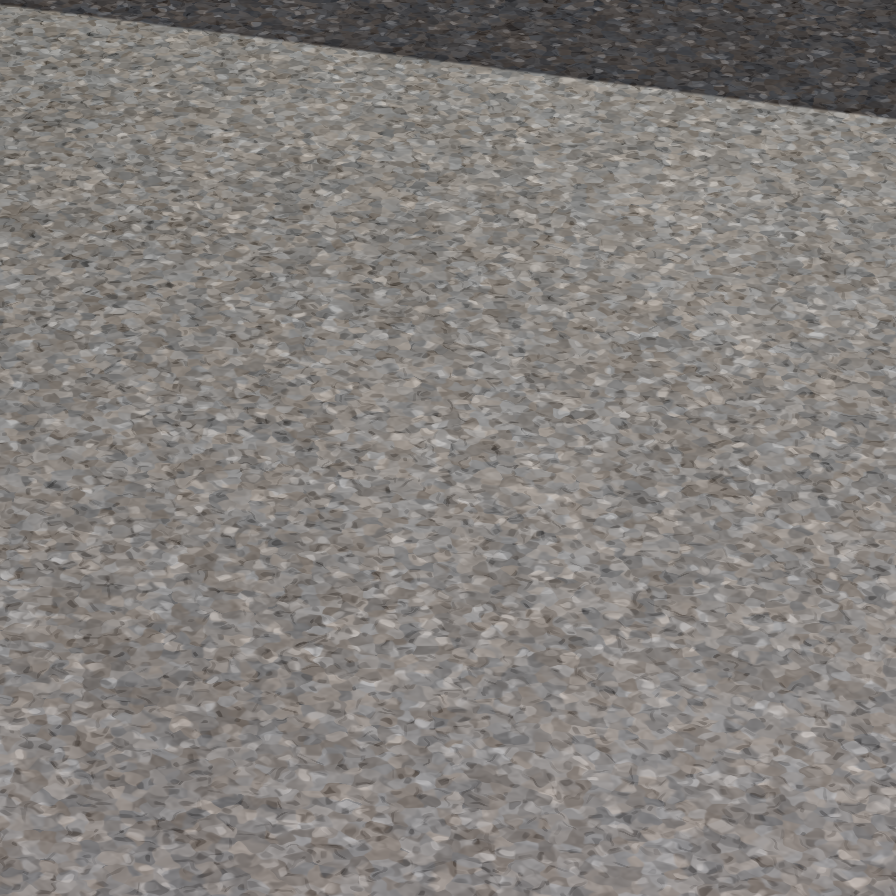
Write a WebGL 1 fragment shader that draws this texture.

```glsl
precision highp float;
// Speckled grey vinyl floor seen at a slant, with a dark strip along the top.
uniform vec2 u_resolution;

const vec3 FLOOR_NEAR = vec3(0.542, 0.523, 0.516);
const vec3 FLOOR_FAR = vec3(0.537, 0.525, 0.505);
const vec3 STRIP_COLOR = vec3(0.275, 0.267, 0.268);
const vec2 CHIP_SIZE = vec2(0.020, 0.0125);  // chip cell at the bottom edge
const float FORESHORTEN = 0.35;              // shrink from bottom to top
const float STRIP_LEFT = 0.995;              // strip edge height at x = 0
const float STRIP_SLOPE = -0.128;
const float EDGE_SOFTNESS = 0.0018;
const float CHIP_CONTRAST = 0.155;
const float LIGHT_FLECK = 0.125;
const float DARK_FLECK = 0.120;
const float CRACK_DEPTH = 0.090;
const float GRAIN = 0.065;
const float CLOUDS = 0.065;
const float TINT = 0.030;

float hash(vec2 p) {
  vec3 q = fract(vec3(p.xyx) * 0.1031);
  q += dot(q, q.yzx + 33.33);
  return fract((q.x + q.y) * q.z);
}

vec2 hash2(vec2 p) {
  return vec2(hash(p), hash(p + vec2(57.3, 19.7)));
}

float noise(vec2 p) {
  vec2 i = floor(p);
  vec2 f = fract(p);
  f = f * f * (3.0 - 2.0 * f);
  float low = mix(hash(i), hash(i + vec2(1.0, 0.0)), f.x);
  float high = mix(hash(i + vec2(0.0, 1.0)), hash(i + vec2(1.0, 1.0)), f.x);
  return mix(low, high, f.y);
}

// Packed chips with soft borders: x is the tone, y the tint, both 0 to 1.
vec2 packedChips(vec2 p) {
  vec2 cell = floor(p);
  vec2 sum = vec2(0.0);
  float total = 0.0;
  for (int j = -1; j <= 1; j++) {
    for (int i = -1; i <= 1; i++) {
      vec2 id = cell + vec2(float(i), float(j));
      vec2 d = p - id - hash2(id);
      float weight = exp(-16.0 * dot(d, d));
      sum += weight * hash2(id + 211.0);
      total += weight;
    }
  }
  return sum / max(total, 1e-6);
}

// Scattered angular flecks; stretch makes them long, density is their share of cells.
float flecks(vec2 p, float density, vec2 radius, float seed) {
  vec2 cell = floor(p);
  float cover = 0.0;
  for (int j = -1; j <= 1; j++) {
    for (int i = -1; i <= 1; i++) {
      vec2 id = cell + vec2(float(i), float(j)) + seed;
      vec2 d = p + seed - id - hash2(id);
      float angle = 6.2832 * hash(id + 71.0);
      float c = cos(angle);
      float s = sin(angle);
      vec2 q = abs(vec2(c * d.x + s * d.y, c * d.y - s * d.x));
      q /= radius * (0.65 + 0.5 * hash(id + 113.0));
      float dist = mix(length(q), max(q.x, q.y), 0.5);
      float present = step(hash(id + 167.0), density);
      float strength = 0.45 + 0.55 * hash(id + 139.0);
      cover = max(cover, present * strength * (1.0 - smoothstep(0.6, 1.15, dist)));
    }
  }
  return cover;
}

void main() {
  vec2 uv = gl_FragCoord.xy / u_resolution;

  // Slanted ground plane, measured in chip cells
  float scale = 1.0 - FORESHORTEN * uv.y;
  vec2 ground = vec2((uv.x - 0.5) / scale, 1.0 / (FORESHORTEN * scale));
  ground.y += 0.06 * uv.x;
  vec2 p = ground / CHIP_SIZE + 300.0;
  p += 0.45 * (vec2(noise(p * 1.7), noise(p * 1.7 + 41.0)) - 0.5);

  // Chips, flecks, cracks and grain
  vec2 chip = packedChips(p * 1.15);
  float light = flecks(p, 0.30, vec2(0.52, 0.36), 17.0);
  float dark = flecks(p * 1.25, 0.36, vec2(0.48, 0.30), 401.0);
  float crack = flecks(p * 0.9, 0.32, vec2(0.60, 0.11), 733.0);
  float grain = noise(p * 3.1) - 0.5;
  float clouds = 0.6 * noise(uv * 4.0 + 5.0) + 0.4 * noise(uv * 11.0 + 23.0) - 0.5;

  float tone = CHIP_CONTRAST * (chip.x - 0.5) + GRAIN * grain;
  tone += LIGHT_FLECK * light - DARK_FLECK * dark * (1.0 - light);
  tone -= CRACK_DEPTH * crack * (1.0 - 0.7 * light);
  vec3 tint = TINT * (chip.y - 0.5) * vec3(1.0, 0.0, -1.0);

  // Two floor colours meeting at a tilted edge
  float shade = CLOUDS * clouds - 0.025 * (1.0 - smoothstep(0.0, 0.45, uv.x));
  vec3 floorColor = mix(FLOOR_NEAR, FLOOR_FAR, uv.y) + tone + shade + tint;
  vec3 stripColor = STRIP_COLOR + 0.6 * tone + 0.07 * light * light + tint;
  float edge = uv.y - STRIP_LEFT - STRIP_SLOPE * uv.x;
  float strip = smoothstep(-EDGE_SOFTNESS, EDGE_SOFTNESS, edge);
  stripColor -= 0.03 * (1.0 - smoothstep(0.0, 0.012, edge));
  gl_FragColor = vec4(mix(floorColor, stripColor, strip), 1.0);
}
```
